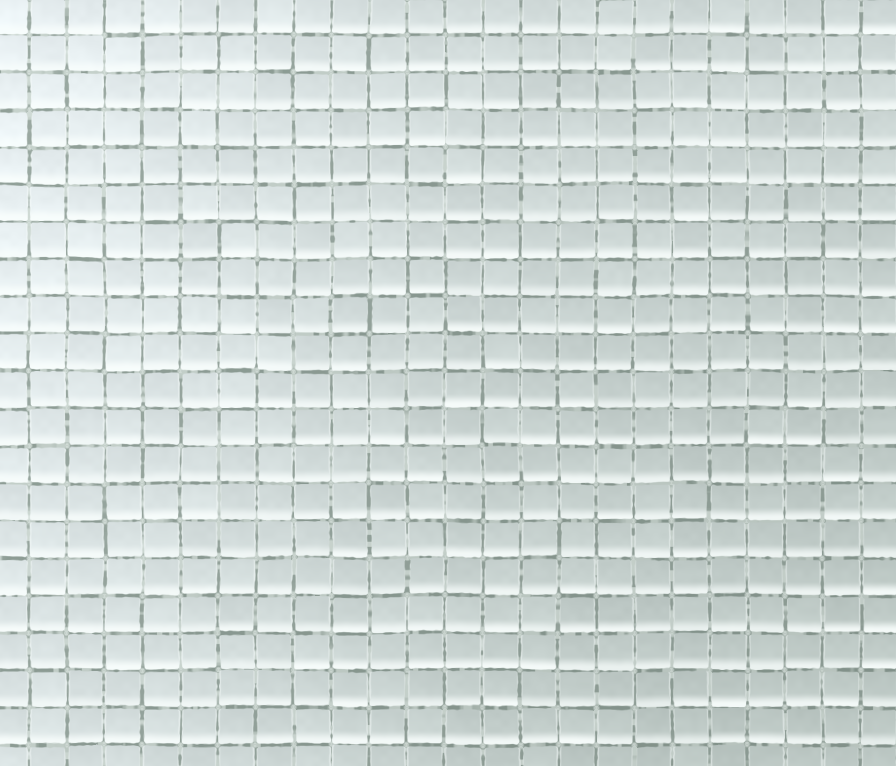
Reproduce this texture procedurally as a Shadertoy shader.

```glsl
const vec2 TILE_COUNT = vec2(23.7, 20.5);
const vec2 GRID_PHASE = vec2(0.23, 0.065);
const vec3 GLASS_BRIGHT = vec3(0.92, 0.95, 0.96);
const vec3 GLASS_DULL = vec3(0.735, 0.78, 0.765);
const vec3 GLINT = vec3(0.975, 0.995, 0.99);
const vec3 GROUT_DARK = vec3(0.54, 0.60, 0.57);
const vec3 GROUT_PALE = vec3(0.84, 0.88, 0.86);

float hash(vec2 p) {
    return fract(sin(dot(p, vec2(127.1, 311.7))) * 43758.5453);
}

float valueNoise(vec2 p) {
    vec2 i = floor(p), f = fract(p);
    f = f * f * (3.0 - 2.0 * f);
    float low = mix(hash(i), hash(i + vec2(1, 0)), f.x);
    float high = mix(hash(i + vec2(0, 1)), hash(i + vec2(1, 1)), f.x);
    return mix(low, high, f.y);
}

float roundedBox(vec2 p, vec2 halfSize, float radius) {
    vec2 d = abs(p) - halfSize + radius;
    return length(max(d, 0.0)) + min(max(d.x, d.y), 0.0) - radius;
}

// Signed distance to a tile with slight misplacement and uneven cut edges
float tileDistance(vec2 local, vec2 id, vec2 grid) {
    vec2 shift = (vec2(hash(id), hash(id + 17.3)) - 0.5) * 0.045;
    vec2 halfSize = 0.455 + 0.018 * vec2(hash(id + 5.1), hash(id + 9.7));
    float chip = (valueNoise(grid * 9.0) - 0.5) * 0.035;
    return roundedBox(local - 0.5 - shift, halfSize, 0.07) + chip;
}

// Frosted glass: flat upper face, glowing lower bevel, pale side rims
vec3 glassColor(vec2 local, vec2 id, vec2 grid, float dist, float dullness) {
    vec3 color = mix(GLASS_BRIGHT, GLASS_DULL, dullness);
    color += (hash(id + 31.7) - 0.5) * 0.035;
    color += (valueNoise(grid * 5.0) - 0.5) * 0.018;
    color += 0.05 * (local.y - 0.4);
    float bevel = smoothstep(0.60, 0.91, local.y) * mix(0.7, 1.0, hash(id + 2.9));
    float side = smoothstep(0.40, 0.46, abs(local.x - 0.5));
    float rim = side * smoothstep(-0.08, -0.02, dist) * 0.45;
    return mix(color, GLINT, clamp(max(bevel * 0.92, rim), 0.0, 1.0));
}

// Grout: broken dark dashes with pale mesh knots at the crossings
vec3 groutColor(vec2 local, vec2 grid, float dullness) {
    vec2 edge = 0.5 - abs(local - 0.5);
    float along = edge.x < edge.y ? grid.y : grid.x;
    vec2 line = floor(grid + 0.5);
    float lane = edge.x < edge.y ? line.x : line.y + 57.0;
    float dash = smoothstep(0.42, 0.75, valueNoise(vec2(along * 6.5, lane * 3.0)));
    float knot = 1.0 - smoothstep(0.04, 0.11, length(edge));
    float upright = edge.x < edge.y ? 0.12 : 0.0;
    float pale = clamp(max(dash * 0.7, knot * 0.75) + upright, 0.0, 1.0);
    return mix(GROUT_DARK, GROUT_PALE, pale) + 0.06 * (0.5 - dullness);
}

void mainImage(out vec4 fragColor, in vec2 fragCoord) {
    vec2 uv = fragCoord / iResolution.xy;
    float depth = 1.0 - uv.y;
    vec2 grid = vec2(uv.x, depth) * TILE_COUNT + GRID_PHASE;

    // Gentle waviness of the hand-laid rows
    grid += (vec2(valueNoise(grid * 0.6), valueNoise(grid * 0.6 + 40.0)) - 0.5) * 0.06;
    vec2 id = floor(grid), local = fract(grid);

    // Light falls off from the upper left
    float dullness = 0.62 * smoothstep(-0.1, 0.85, uv.x) + 0.42 * depth;
    dullness += (valueNoise(uv * 4.0) - 0.5) * 0.12;
    dullness = clamp(dullness, 0.0, 1.0);

    float dist = tileDistance(local, id, grid);
    float soft = max(0.025, 0.7 * TILE_COUNT.y / iResolution.y);
    float tile = 1.0 - smoothstep(-soft, soft, dist);
    vec3 glass = glassColor(local, id, grid, dist, dullness);
    vec3 grout = groutColor(local, grid, dullness);
    fragColor = vec4(clamp(mix(grout, glass, tile), 0.0, 1.0), 1.0);
}
```
